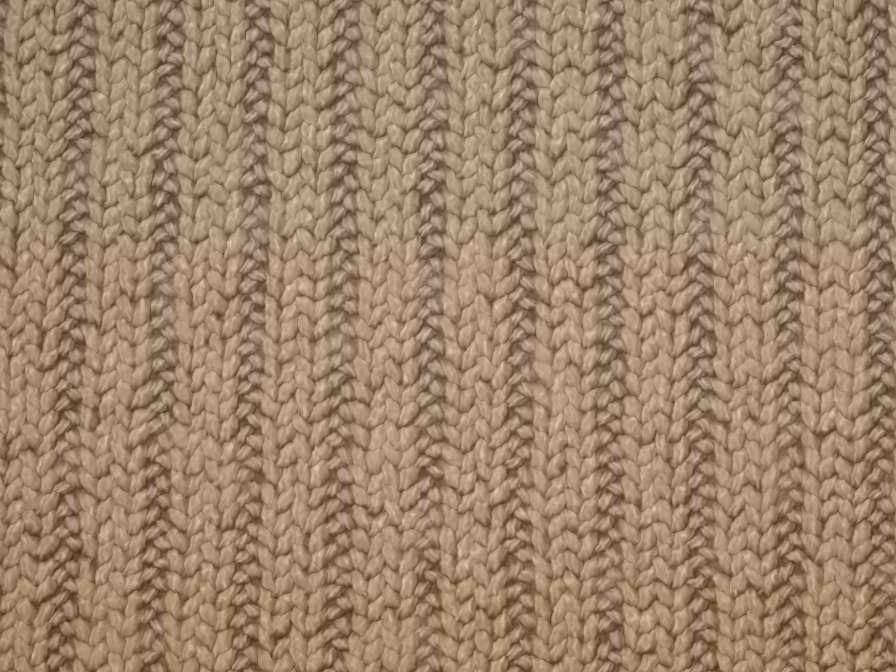
This texture is drawn by a Shadertoy shader. Its source:

```glsl
// Beige rib knit: ten raised ribs of two V-stitch columns, with purl gutters between.

const float RIB = 4.27; // rib spacing, measured in stitch rows

float hash(vec2 p) {
    p = fract(p * vec2(0.1731, 0.2317));
    p += dot(p, p.yx + 19.19);
    return fract((p.x + p.y) * p.x * 7.31);
}

vec2 gradientAt(vec2 cell) {
    float a = 6.2832 * hash(cell + 3.7);
    return vec2(cos(a), sin(a));
}

float gradientNoise(vec2 p) {
    vec2 i = floor(p), f = p - i;
    vec2 w = f * f * f * (f * (f * 6.0 - 15.0) + 10.0);
    vec2 e = vec2(1, 0);
    float low = mix(dot(gradientAt(i), f), dot(gradientAt(i + e), f - e), w.x);
    float high = mix(dot(gradientAt(i + e.yx), f - e.yx), dot(gradientAt(i + 1.0), f - 1.0), w.x);
    return mix(low, high, w.y);
}

// Height of one tilted, twisted piece of yarn
float yarn(vec2 d, float tilt, vec2 radii) {
    vec2 axis = vec2(sin(tilt), cos(tilt));
    vec2 q = vec2(dot(d, vec2(axis.y, -axis.x)), dot(d, axis)) / radii;
    float ply = sin(6.5 * q.x + 5.0 * q.y * sign(tilt));
    return 1.0 - dot(q, q) + 0.13 * ply;
}

float knitHeight(vec2 p) {
    float rib = floor(p.x / RIB + 0.5);
    float gutter = floor(p.x / RIB);
    float x = p.x - rib * RIB;
    float gutterX = p.x - (gutter + 0.5) * RIB;
    float h = -0.5;

    // Four slanted legs make the two V columns of a rib
    for (int i = 0; i < 4; i++) {
        float column = float(i), side = mod(column, 2.0) * 2.0 - 1.0;
        float wale = rib * 2.0 + floor(column / 2.0);
        float y = p.y + hash(vec2(wale, 5.0)) + 0.1 * side;
        for (int j = -1; j <= 1; j++) {
            float row = floor(y) + float(j);
            vec2 id = vec2(rib * 4.0 + column, row);
            vec2 jitter = vec2(hash(id) - 0.5, hash(id + 41.3) - 0.5) * vec2(0.2, 0.3);
            vec2 d = vec2(x - (column - 1.5) * 0.75, y - row - 0.5) - jitter;
            float tilt = side * (0.58 + 0.45 * (hash(id + 17.9) - 0.5));
            float lift = 0.25 * (hash(id + 63.1) - 0.5);
            h = max(h, yarn(d, tilt, vec2(0.38, 0.74)) + lift);
        }
    }
    // Sunken V centres and rounded rib flanks
    float centre = (abs(x) - 0.75) / 0.16;
    h -= 0.22 * exp(-centre * centre) + 0.15 * smoothstep(1.1, 1.6, abs(x));

    // Two interlocked columns of small purl bumps
    for (int i = 0; i < 2; i++) {
        float side = float(i) * 2.0 - 1.0;
        float y = p.y + 0.25 * side + hash(vec2(gutter, 9.0));
        for (int j = -1; j <= 1; j++) {
            float row = floor(y) + float(j);
            float random = hash(vec2(gutter * 2.0 + float(i) + 70.0, row)) - 0.5;
            vec2 d = vec2(gutterX - side * 0.27, y - row - 0.5 - 0.25 * random);
            h = max(h, yarn(d, -side * (1.0 + 0.7 * random), vec2(0.32, 0.5)) - 0.35);
        }
    }
    return h;
}

void mainImage(out vec4 fragColor, in vec2 fragCoord) {
    vec2 uv = fragCoord / iResolution.xy;

    // Ribs fan out slightly toward the bottom and wander a little
    float rib = (uv.x - 0.732) / mix(0.102, 0.0983, uv.y) + 7.0;
    vec2 p = vec2(rib * RIB, uv.y * 32.0);
    p += 0.22 * vec2(gradientNoise(p * 0.23), gradientNoise(p * 0.19 + 31.0));
    p += 0.16 * vec2(gradientNoise(p * 1.4 + 9.0), gradientNoise(p * 1.4 + 57.0));
    p += 0.07 * vec2(gradientNoise(p * 4.0 + 5.0), gradientNoise(p * 4.0 + 73.0));

    // Crevice shading plus light from the upper left
    float h = knitHeight(p);
    float facing = (h - knitHeight(p + vec2(-0.05, 0.09))) / 0.1;
    float tone = -0.2 + 0.235 * smoothstep(-0.55, 0.75, h);
    tone += 0.021 * clamp(facing, -3.0, 3.0);

    // Fibre grain, uneven yarn and small glints
    tone += 0.1 * gradientNoise(p * vec2(5.0, 3.0)) + 0.04 * gradientNoise(p * 0.6 + 13.0);
    float glint = smoothstep(0.15, 0.5, gradientNoise(p * vec2(3.2, 2.2) + 46.0));
    tone += 0.09 * glint * smoothstep(0.2, 0.8, h);

    // Matted fuzz with a few stray hairs
    float hair = abs(gradientNoise(p * 0.9 + 0.5 * gradientNoise(p * 2.0) + 80.0));
    float fuzz = smoothstep(0.0, 0.45, gradientNoise(p * 0.35 + 22.0));
    tone = mix(tone, 0.07, fuzz * (0.25 + 0.2 * smoothstep(0.09, 0.0, hair)));

    // Soft falloff to the corners, pinker gutters, warmer toward the bottom
    vec2 q = uv - vec2(0.56, 0.52);
    tone += 0.03 - 0.13 * dot(q, q);
    vec3 color = vec3(0.64, 0.54, 0.44) + tone;
    float valley = smoothstep(0.36, 0.44, abs(fract(rib + 0.5) - 0.5));
    color += vec3(0.0, 0.0, 0.02) * valley + vec3(0.0, 0.01, 0.035) * (uv.y - 0.5);
    fragColor = vec4(color, 1.0);
}
```
